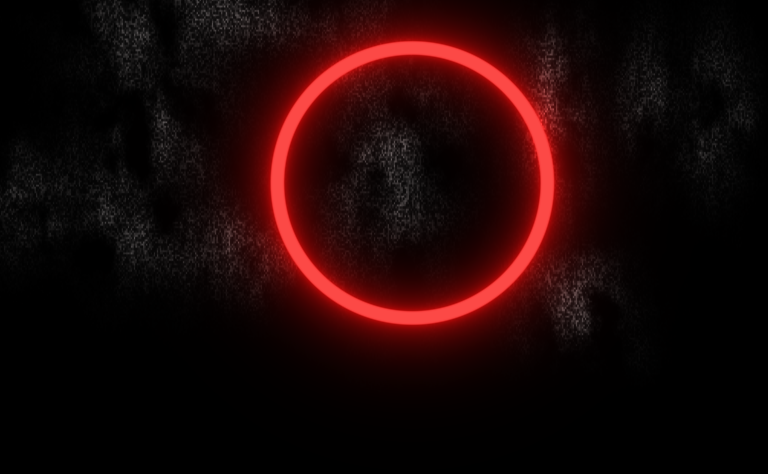
This background is drawn by a Shadertoy shader. Its source:

```glsl
// A glowing red neon ring in front of a dark, worn plaster wall.
// The ring is a circle distance with exponential glow; the wall is a set of
// soft stains broken up by layered value noise and fine vertical grain.

#define RING_CENTER vec2(0.870, 0.614)
#define RING_RADIUS 0.2848
#define RING_HALF_WIDTH 0.0142
#define GLOW_REACH 0.055
#define GLOW_STRENGTH 0.56
#define WALL_STRENGTH 0.17
#define GRAIN_SCALE 310.0
#define NEON_COLOR vec3(0.99, 0.285, 0.275)
#define GLOW_COLOR vec3(1.0, 0.035, 0.03)
#define WALL_COLOR vec3(1.0, 0.96, 0.96)

const int STAIN_COUNT = 10;
// Soft wall stains: center.xy, radii.zw
const vec4 STAINS[STAIN_COUNT] = vec4[STAIN_COUNT](
    vec4(0.32, 0.79, 0.14, 0.24), vec4(0.06, 0.57, 0.08, 0.11),
    vec4(0.26, 0.54, 0.10, 0.12), vec4(0.50, 0.47, 0.13, 0.09),
    vec4(0.82, 0.65, 0.14, 0.23), vec4(1.36, 0.78, 0.05, 0.13),
    vec4(1.51, 0.76, 0.07, 0.15), vec4(1.23, 0.35, 0.12, 0.10),
    vec4(1.18, 0.80, 0.07, 0.20), vec4(0.50, 0.98, 0.26, 0.07));

float hash(vec2 p) {
    vec3 q = fract(p.xyx * 0.1031);
    q += dot(q, q.yzx + 33.33);
    return fract((q.x + q.y) * q.z);
}

float valueNoise(vec2 p) {
    vec2 cell = floor(p);
    vec2 f = fract(p);
    f = f * f * (3.0 - 2.0 * f);
    float low = mix(hash(cell), hash(cell + vec2(1.0, 0.0)), f.x);
    float high = mix(hash(cell + vec2(0.0, 1.0)), hash(cell + 1.0), f.x);
    return mix(low, high, f.y);
}

float fbm(vec2 p) {
    float sum = 0.0;
    float amplitude = 0.5;
    for (int i = 0; i < 5; i++) {
        sum += amplitude * valueNoise(p);
        p = mat2(1.6, 1.2, -1.2, 1.6) * p + 7.3;
        amplitude *= 0.5;
    }
    return sum;
}

// Amount of pale plaster showing at p
float wallTexture(vec2 p) {
    vec2 warped = p + 0.06 * (vec2(fbm(p * 9.0), fbm(p * 9.0 + 31.0)) - 0.5);
    float stains = 0.0;
    for (int i = 0; i < STAIN_COUNT; i++) {
        vec2 q = (warped - STAINS[i].xy) / STAINS[i].zw;
        stains += exp(-dot(q, q) * 1.3);
    }
    float blotches = smoothstep(0.22, 0.68, fbm(p * vec2(14.0, 9.0) + 4.0));
    float streaks = 0.65 + 0.7 * valueNoise(p * vec2(75.0, 16.0));
    float grain = valueNoise(p * GRAIN_SCALE * vec2(1.0, 0.7));
    grain = 0.3 + 1.8 * grain * grain;
    return min(stains, 1.0) * blotches * streaks * grain;
}

void mainImage(out vec4 fragColor, in vec2 fragCoord) {
    vec2 p = fragCoord / iResolution.y;
    float pixel = 1.0 / iResolution.y;

    // Signed distance to the tube's edge
    float edge = abs(length(p - RING_CENTER) - RING_RADIUS) - RING_HALF_WIDTH;
    float outside = max(edge, 0.0);

    // Wall with wide and tight neon light
    float wall = wallTexture(p);
    float glow = GLOW_STRENGTH * exp(-outside / GLOW_REACH);
    glow += 0.20 * exp(-outside / 0.008);
    vec3 color = WALL_COLOR * wall * WALL_STRENGTH;
    color += GLOW_COLOR * glow * (0.94 + 0.2 * wall);

    // Bright tube, slightly deeper red toward its rim
    float rim = smoothstep(-0.005, 0.0, edge);
    vec3 tube = mix(NEON_COLOR, NEON_COLOR * vec3(0.98, 0.85, 0.85), rim);
    color = mix(color, tube, 1.0 - smoothstep(-pixel, pixel, edge));

    fragColor = vec4(clamp(color, 0.0, 1.0), 1.0);
}
```
